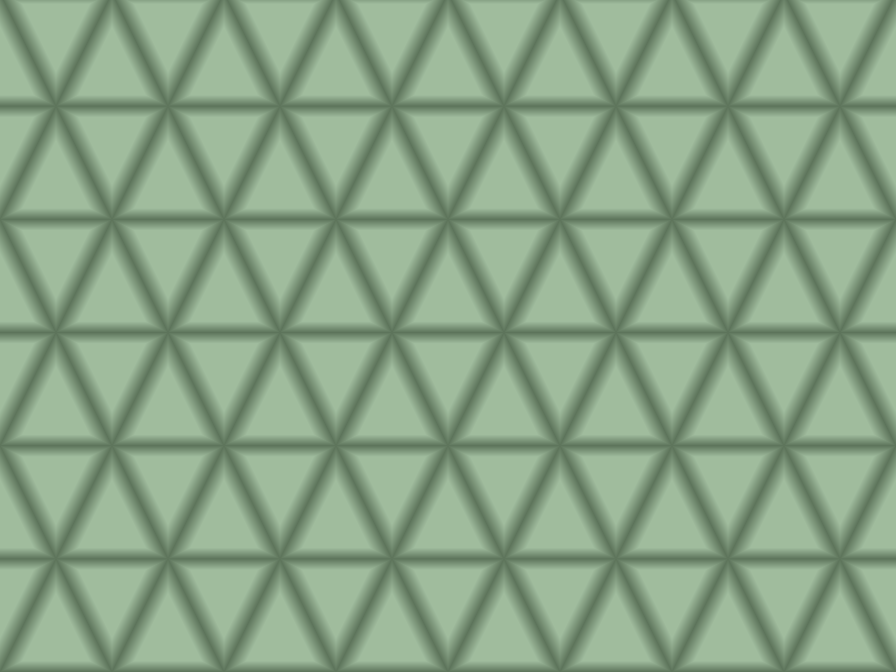
This pattern is drawn by a Shadertoy shader. Its source:

```glsl
// Triangular tiles with soft, dark grooves between flat sage-green faces.
// Three families of parallel lines cross in a lattice; the nearest groove,
// measured in units of its own half-width, sets a linear shade.

const vec2 REPEATS = vec2(8.0, 5.938);       // triangles across, rows up
const float FLAT_HALF_WIDTH = 0.098;         // level groove, in row heights
const float SLANT_HALF_WIDTH = 0.152;        // slanted groove, in triangle bases
const vec3 FACE_COLOR = vec3(0.626, 0.736, 0.617);
const vec3 GROOVE_COLOR = vec3(0.366, 0.456, 0.357);

// Distance to the nearest whole number
float lineDistance(float x) {
    return abs(x - round(x));
}

// 0 on a groove's centre line, 1 on the flat face
float faceHeight(vec2 cell, float flatHalfWidth, float slantHalfWidth) {
    float level = lineDistance(cell.y) / flatHalfWidth;
    float rising = lineDistance(cell.x - 0.5 * cell.y) / slantHalfWidth;
    float falling = lineDistance(cell.x + 0.5 * cell.y) / slantHalfWidth;
    return clamp(min(level, min(rising, falling)), 0.0, 1.0);
}

void mainImage(out vec4 fragColor, in vec2 fragCoord) {
    vec2 cell = fragCoord / iResolution.xy * REPEATS;
    float height = faceHeight(cell, FLAT_HALF_WIDTH, SLANT_HALF_WIDTH);
    fragColor = vec4(mix(GROOVE_COLOR, FACE_COLOR, height), 1.0);
}
```
